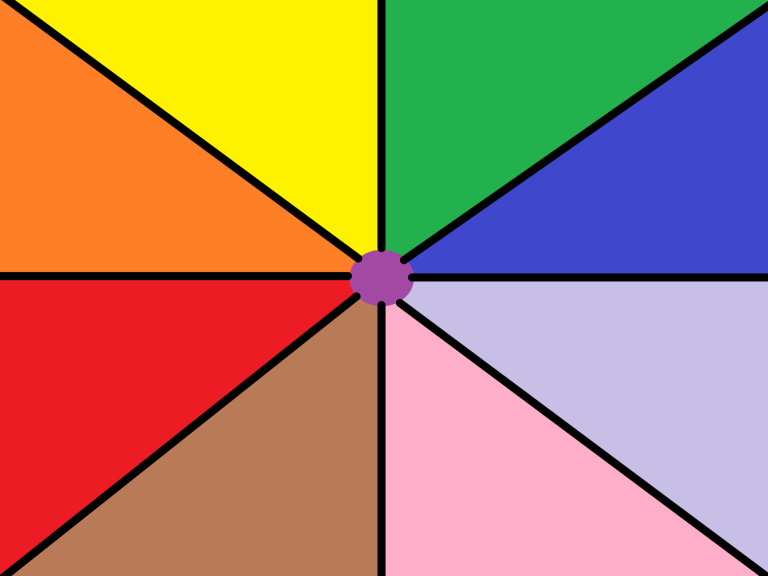
A WebGL 2 fragment shader for this background:

```glsl
#version 300 es
precision highp float;
// Eight flat coloured wedges split by round-capped black spokes around a purple hub.
uniform vec2 u_resolution;
out vec4 fragColor;

const int COUNT = 8;
const vec2 CANVAS = vec2(4.0, 3.0);
const vec2 HUB_CENTER = vec2(1.988, 1.552);
const vec2 HUB_RADII = vec2(0.168, 0.147);
const float SPOKE_HALF_WIDTH = 0.021;
const vec3 HUB_COLOR = vec3(0.639, 0.286, 0.643);
const vec3 SPOKE_COLOR = vec3(0.0);

// Spokes run clockwise from the top, from the hub to beyond the border.
const vec2 INNER[COUNT] = vec2[](
    vec2(1.987, 1.708), vec2(2.104, 1.645), vec2(2.146, 1.555), vec2(2.083, 1.422),
    vec2(1.987, 1.411), vec2(1.857, 1.456), vec2(1.812, 1.562), vec2(1.866, 1.654));
const vec2 OUTER[COUNT] = vec2[](
    vec2(1.987, 3.1), vec2(4.2, 3.109), vec2(4.1, 1.555), vec2(4.124, -0.1),
    vec2(1.987, -0.1), vec2(-0.1, -0.1), vec2(-0.1, 1.562), vec2(-0.1, 3.105));

// Each wedge lies clockwise of the spoke with the same index.
const vec3 WEDGE[COUNT] = vec3[](
    vec3(0.133, 0.694, 0.298), vec3(0.247, 0.282, 0.800),
    vec3(0.784, 0.749, 0.906), vec3(1.000, 0.682, 0.788),
    vec3(0.725, 0.478, 0.341), vec3(0.929, 0.110, 0.141),
    vec3(1.000, 0.498, 0.153), vec3(1.000, 0.949, 0.000));

float segmentDistance(vec2 p, vec2 a, vec2 b) {
    vec2 ab = b - a;
    float t = clamp(dot(p - a, ab) / dot(ab, ab), 0.0, 1.0);
    return length(p - a - ab * t);
}

// Approximate signed distance to an ellipse.
float ellipseDistance(vec2 p, vec2 radii) {
    float k = length(p / radii);
    return k * (k - 1.0) / max(length(p / (radii * radii)), 0.001);
}

// Positive when p lies clockwise of the ray from a to b.
float clockwiseSide(vec2 p, vec2 a, vec2 b) {
    vec2 ray = b - a;
    vec2 offset = p - a;
    return ray.y * offset.x - ray.x * offset.y;
}

float coverage(float distance, float blur) {
    return 1.0 - smoothstep(-blur, blur, distance);
}

void main() {
    vec2 p = gl_FragCoord.xy / u_resolution * CANVAS;
    float blur = 0.75 * CANVAS.y / u_resolution.y;

    // Find the wedge and the nearest spoke.
    vec3 color = HUB_COLOR;
    float spoke = 10.0;
    for (int i = 0; i < COUNT; i++) {
        int next = (i + 1) % COUNT;
        bool afterThis = clockwiseSide(p, INNER[i], OUTER[i]) >= 0.0;
        bool beforeNext = clockwiseSide(p, INNER[next], OUTER[next]) < 0.0;
        if (afterThis && beforeNext) color = WEDGE[i];
        spoke = min(spoke, segmentDistance(p, INNER[i], OUTER[i]));
    }

    // Hub first, then the spoke caps over its rim.
    float hub = ellipseDistance(p - HUB_CENTER, HUB_RADII);
    color = mix(color, HUB_COLOR, coverage(hub, blur));
    color = mix(color, SPOKE_COLOR, coverage(spoke - SPOKE_HALF_WIDTH, blur));
    fragColor = vec4(color, 1.0);
}
```
